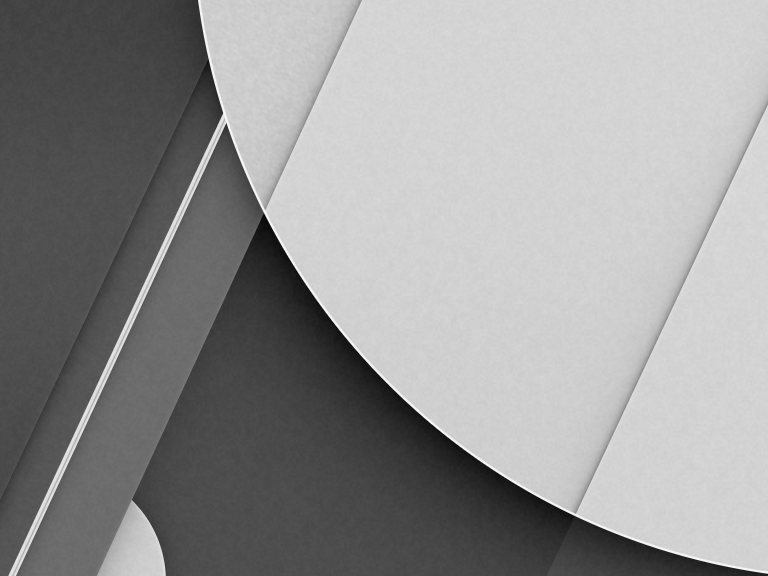
Give the GLSL for this background, as a Shadertoy shader.

```glsl
// Layered grey paper: a large pale disc over slanted dark panels with soft shadows.

// Sineless hash of a lattice point
float hash(vec2 p) {
    vec3 q = fract(p.xyx * 0.1031);
    q += dot(q, q.yzx + 33.33);
    return fract((q.x + q.y) * q.z);
}

float noise(vec2 p) {
    vec2 i = floor(p), f = fract(p);
    f = f * f * (3.0 - 2.0 * f);
    return mix(mix(hash(i), hash(i + vec2(1, 0)), f.x),
               mix(hash(i + vec2(0, 1)), hash(i + vec2(1, 1)), f.x), f.y);
}

// Signed distance to the line from a up to b, positive on its right
float rightOf(vec2 p, vec2 a, vec2 b) {
    vec2 d = normalize(b - a);
    return dot(p - a, vec2(d.y, -d.x));
}

// Antialiased coverage, full where d is positive
float cover(float d) {
    return clamp(0.5 + d * iResolution.y, 0.0, 1.0);
}

// Falloff from an edge, only on its positive side
float shade(float d, float reach) {
    return cover(d) * exp(-max(d, 0.0) / reach);
}

void mainImage(out vec4 fragColor, in vec2 fragCoord) {
    vec2 p = fragCoord / iResolution.xy * vec2(4.0 / 3.0, 1.0);

    // Distances to the seams and discs
    float panelEdge = rightOf(p, vec2(0.0, 0.132), vec2(0.359, 0.892));
    float stripe = rightOf(p, vec2(0.021, 0.0), vec2(0.387, 0.788));
    float bandEdge = rightOf(p, vec2(0.229, 0.132), vec2(0.6285, 1.0));
    float farSeam = rightOf(p, vec2(0.998, 0.104), vec2(1.333, 0.818));
    float disc = length(p - vec2(1.495, 1.154)) - 1.1615;
    float smallDisc = length(p - vec2(0.092, -0.0085)) - 0.196;

    // Dark floor, with a lighter corner and a small pale disc
    float floorTone = 0.31 + 0.05 * cover(farSeam);
    floorTone -= 0.05 * shade(bandEdge, 0.04);
    floorTone -= 0.05 * shade(smallDisc, 0.02);
    floorTone -= 0.24 * exp(-max(disc, 0.0) / 0.085);
    float pale = 0.82 - 0.16 * shade(bandEdge, 0.03) + 0.1 * shade(-smallDisc, 0.003);
    floorTone = mix(floorTone, pale, cover(-smallDisc));

    // Slanted band with its double bright stripe
    float band = mix(0.34, 0.425, cover(stripe));
    band -= 0.12 * shade(panelEdge, 0.014) + 0.08 * shade(stripe - 0.006, 0.012);
    band += 0.05 * shade(-bandEdge, 0.003);
    band -= 0.17 * exp(-max(disc, 0.0) / 0.035);
    float stripeTone = 0.88 - 0.2 * exp(-pow((stripe - 0.001) / 0.0014, 2.0));
    band = mix(band, stripeTone, cover(0.006 - abs(stripe)));

    // Upper left panel
    float panel = 0.315 - 0.05 * smoothstep(0.6, 1.0, p.y) - 0.03 * smoothstep(0.5, 0.1, p.y);
    panel -= 0.08 * exp(-max(disc, 0.0) / 0.04);
    panel += 0.04 * shade(-panelEdge, 0.003);

    float tone = mix(floorTone, band, cover(-bandEdge));
    tone = mix(tone, panel, cover(-panelEdge));

    // Large disc in three sheets, each seam shading the sheet on its left
    float sheet = mix(0.795, 0.82, cover(bandEdge)) + 0.012 * cover(farSeam);
    sheet += 0.02 * (smoothstep(0.2, 0.9, p.y) - 0.5);
    sheet -= 0.2 * shade(-bandEdge, 0.007) + 0.06 * shade(-bandEdge, 0.04);
    sheet -= 0.24 * shade(-farSeam, 0.006) + 0.06 * shade(-farSeam, 0.035);
    sheet += 0.04 * (shade(bandEdge, 0.004) + shade(farSeam, 0.004));

    // Paper grain, with a woven sheet at the left
    float weave = noise(mat2(0.8, 0.6, -0.6, 0.8) * p * vec2(150.0, 230.0)) - 0.5;
    sheet += 0.035 * weave * cover(-bandEdge);
    sheet = mix(sheet, 0.96, smoothstep(-0.0055, -0.0025, disc));
    tone = mix(tone, sheet, cover(-disc));
    tone += 0.022 * (noise(p * 260.0) - 0.5) + 0.012 * (noise(p * 90.0) - 0.5);

    fragColor = vec4(vec3(tone), 1.0);
}
```
